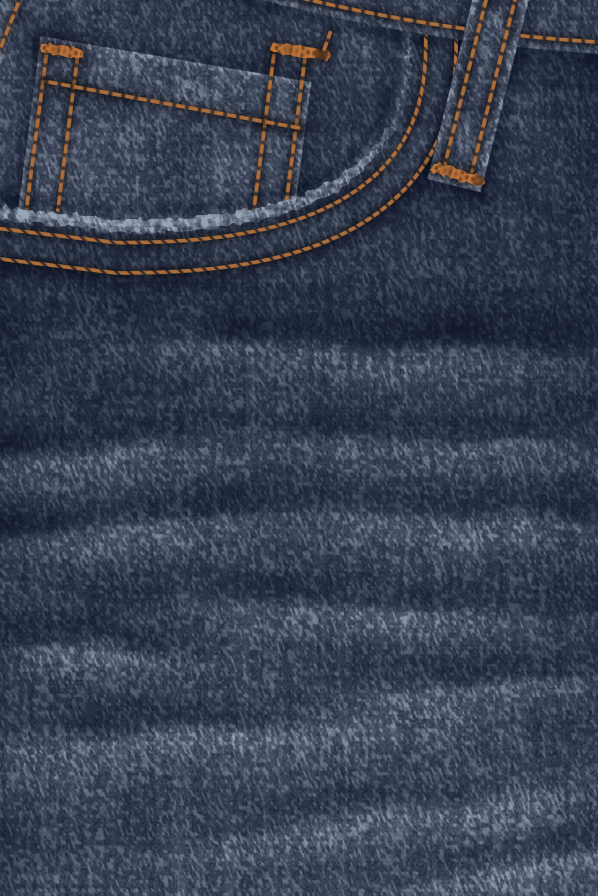
Reproduce this texture procedurally as a Shadertoy shader.

```glsl
// Worn blue denim: a curved front pocket with a coin pocket, a belt loop and faded creases.
// Cloth is one scalar tone, built from distance shapes and hashed weave noise, then coloured;
// the orange seams are dashed lines sewn over it. Space: y down, 7.68 units tall.

float hash(vec2 c) {
    vec3 h = fract(c.xyx * 0.1031);
    h += dot(h, h.yzx + 33.33);
    return fract((h.x + h.y) * h.z);
}

float noise(vec2 p) {
    vec2 c = floor(p), f = fract(p);
    f = f * f * (3.0 - 2.0 * f);
    return mix(mix(hash(c), hash(c + vec2(1, 0)), f.x),
               mix(hash(c + vec2(0, 1)), hash(c + vec2(1, 1)), f.x), f.y);
}

// Antialiased coverage of a signed distance
float inside(float d) {
    float w = 6.0 / iResolution.y;
    return 1.0 - smoothstep(-w, w, d);
}

float glow(float d, float width) { return exp(-d * d / (width * width)); }

// Distance to a segment in x, position along it in y
vec2 segment(vec2 p, vec2 a, vec2 b) {
    vec2 dir = normalize(b - a);
    float s = dot(p - a, dir);
    return vec2(length(p - a - dir * clamp(s, 0.0, length(b - a))), s);
}

// Pocket seam: a superellipse quarter with a gently rising left end
float pocketCurve(vec2 p) {
    vec2 r = vec2(2.75, 1.78);
    vec2 q = max(vec2(p.x - 0.9, p.y - 0.3 + 0.12 * max(1.0 - p.x, 0.0)) / r, 0.001);
    vec2 e = pow(q, vec2(2.6));
    float k = pow(e.x + e.y, 1.0 / 2.6);
    return (k - 1.0) / length(pow(q / k, vec2(1.6)) / r);
}

// Horizontal fades, crisp above and soft below, each under a dark fold
float creases(vec2 p) {
    // centre x, centre y, slope, half length
    vec4 fades[11] = vec4[11](
        vec4(3.0, 3.04, 0.03, 2.8), vec4(0.6, 3.95, -0.10, 1.9), vec4(3.6, 3.84, 0.02, 2.5),
        vec4(1.2, 4.56, -0.08, 2.2), vec4(4.2, 4.54, 0.03, 2.1), vec4(3.4, 5.28, 0.03, 2.6),
        vec4(0.8, 5.62, 0.05, 1.4), vec4(4.2, 5.93, -0.05, 2.0), vec4(1.6, 6.34, -0.06, 2.6),
        vec4(3.3, 7.04, -0.15, 2.8), vec4(4.6, 7.40, -0.20, 1.5));
    float sum = 0.0;
    for (int i = 0; i < 11; i++) {
        vec4 f = fades[i];
        float x = p.x - f.x;
        float dy = p.y - f.y - f.z * x + 0.12 * (noise(vec2(p.x * 1.3, f.y * 9.0)) - 0.5);
        float span = 1.0 - smoothstep(0.15, 1.0, abs(x) / f.w);
        sum += span * (glow(dy, dy < 0.0 ? 0.08 : 0.24) - 0.35 * glow(dy + 0.22, 0.12));
    }
    return sum;
}

// Sparse bright diagonal flecks over fine grain and vertical slubs, near zero mean
float weave(vec2 p) {
    float fleck = smoothstep(0.42, 0.92, noise(vec2(p.x * 46.0 - p.y * 16.0, p.y * 27.0)));
    float grain = noise(p * vec2(72.0, 60.0) + 17.0) - 0.5;
    float slub = noise(vec2(p.x * 30.0, p.y * 1.6)) - 0.5;
    float weft = noise(vec2(p.x * 2.0, p.y * 30.0)) - 0.5;
    float pulled = pow(noise(vec2(p.x * 34.0 + 9.0, p.y * 2.5)), 9.0);
    return 1.15 * (fleck - 0.3) + 0.8 * grain + 0.45 * slub + 0.3 * weft + 0.6 * pulled;
}

// Dashed thread sunk into the cloth
vec3 sew(vec3 cloth, vec2 line, float mask) {
    float dash = 1.0 - smoothstep(0.25, 0.5, abs(fract(line.y * 9.0) - 0.5));
    cloth *= 1.0 - 0.45 * mask * glow(line.x, 0.055);
    vec3 thread = mix(vec3(0.28, 0.20, 0.17), vec3(0.67, 0.43, 0.23), dash);
    return mix(cloth, thread, mask * inside(abs(line.x) - 0.016) * mix(0.6, 1.0, dash));
}

// Dense bar of zigzag thread
vec3 barTack(vec3 cloth, vec2 p, vec2 a, vec2 b) {
    vec2 line = segment(p, a, b);
    vec3 thread = vec3(0.64, 0.39, 0.20) * (0.55 + 0.7 * noise(vec2(line.y * 40.0, line.x * 30.0)));
    cloth *= 1.0 - 0.4 * glow(line.x, 0.09);
    return mix(cloth, thread, inside(line.x - 0.03 - 0.03 * noise(p * 35.0)));
}

void mainImage(out vec4 fragColor, in vec2 fragCoord) {
    vec2 p = vec2(fragCoord.x, iResolution.y - fragCoord.y) * 7.68 / iResolution.y;
    float rough = noise(p * vec2(20.0, 28.0)) - 0.5;

    // Leg cloth
    float tone = 0.13 + 0.14 * (noise(p * vec2(0.9, 1.8)) - 0.5) + 0.13 * smoothstep(3.5, 7.2, p.y);
    tone += 0.10 * (noise(p * vec2(2.5, 6.0) + 3.0) - 0.5) + 0.23 * creases(p);
    tone -= 0.05 * smoothstep(4.3, 5.12, p.x) + 0.06 * glow(p.x, 0.25);

    // Pocket lining and coin pocket
    float seam = pocketCurve(p), opening = seam + 0.14;
    float lean = p.x + 0.13 * p.y, drop = p.y - 0.17 * p.x;
    float coin = max(max(0.39 - lean, lean - 2.76), 0.25 - drop);
    float lining = 0.19 + 0.16 * (noise(p * 2.2) - 0.5) - 0.13 * glow(max(coin, 0.0), 0.13);
    float coinTone = 0.33 + 0.24 * (noise(p * vec2(2.0, 3.5) + 5.0) - 0.5) + 0.25 * glow(coin, 0.045)
                   - 0.09 * glow(drop - 0.70, 0.08);
    lining = mix(lining, coinTone, inside(coin));
    lining += 0.22 * inside(p.x + 0.35 * p.y - 0.2);
    tone = mix(tone, lining, inside(opening));

    // Hem with a frayed lip
    tone += 0.05 * inside(abs(seam - 0.1) - 0.14) - 0.09 * glow(seam - 0.34, 0.07);
    float fray = 1.0 - 0.6 * smoothstep(2.9, 3.4, p.x);
    tone -= 0.14 * glow(opening + 0.12, 0.05);
    tone += fray * (0.50 + 0.5 * rough) * inside(abs(opening + 0.05 * rough) - 0.055 * fray);

    // Waistband and belt loop
    float t = 5.12 - p.x;
    float band = p.y - 0.36 + 0.06 * t + 0.035 * t * t;
    tone = mix(tone - 0.13 * glow(band - 0.15, 0.08), 0.22 + 0.13 * glow(band - 0.08, 0.04), inside(band - 0.1));
    vec2 loopPos = mat2(0.970, -0.243, 0.243, 0.970) * (p - vec2(4.29, 0.0));
    float loopEdge = max(abs(loopPos.x) - 0.235, loopPos.y - 1.64);
    float loopMask = inside(loopEdge), under = 1.0 - loopMask;
    float loopTone = 0.30 + 0.24 * glow(loopEdge, 0.05) + 0.26 * (noise(loopPos * vec2(6.0, 5.0)) - 0.5);
    tone = mix(tone - 0.15 * glow(max(loopEdge, 0.0), 0.10), loopTone, loopMask);

    // Weave contrast grows with wear
    tone += weave(p) * (0.11 + 0.56 * clamp(tone, 0.0, 0.5));
    vec3 col = vec3(0.11, 0.14, 0.22) + vec3(0.49, 0.51, 0.50) * clamp(tone, -0.08, 1.0);

    // Coin pocket seams
    float leg = inside(0.1 - band), within = leg * inside(opening + 0.05);
    for (int i = 0; i < 4; i++) {
        float x = 0.46 + 1.95 * float(i / 2) + 0.27 * float(i % 2);
        col = sew(col, segment(p, vec2(x - 0.06, 0.45), vec2(x - 0.234, 1.8)), within);
    }
    col = sew(col, segment(p, vec2(0.4, 0.70), vec2(2.58, 1.10)), within);
    col = barTack(col, p, vec2(0.38, 0.41), vec2(0.68, 0.46));
    col = barTack(col, p, vec2(2.37, 0.41), vec2(2.79, 0.47));
    col = sew(col, segment(p, vec2(2.77, 0.45), vec2(2.83, 0.28)), 1.0);
    col = sew(col, segment(p, vec2(0.0, 0.42), vec2(0.16, 0.02)), 1.0);

    // Twin pocket seams, waistband seam, belt loop seams
    for (int i = 0; i < 2; i++)
        col = sew(col, vec2(seam - 0.26 * float(i), p.x - p.y), under * leg);
    col = sew(col, vec2(band, p.x), under);
    col = sew(col, vec2(abs(loopPos.x) - 0.12, loopPos.y), loopMask * inside(loopPos.y - 1.5));
    col = barTack(col, p, vec2(3.74, 1.44), vec2(4.10, 1.55));

    fragColor = vec4(col, 1.0);
}
```
